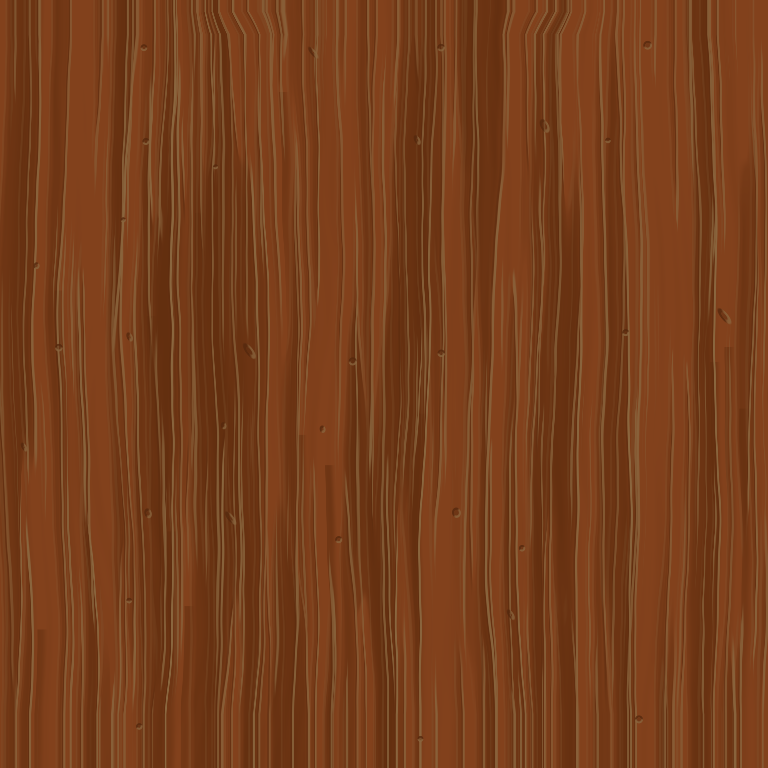
Write a WebGL 2 fragment shader that draws this texture.

```glsl
#version 300 es
precision highp float;

uniform vec2 u_resolution;
out vec4 fragColor;

// Palette
const vec3 WOOD = vec3(0.508, 0.254, 0.110);
const vec3 GROOVE = vec3(0.390, 0.184, 0.060);
const vec3 RIDGE = vec3(0.540, 0.400, 0.245);

// Grain layout, in canvas units
const int LAYERS = 3;
const float BASE_FREQ = 29.0;
const float BASE_STRETCH = 0.95;
const float LAYER_SCALE = 1.75;
const float BASE_BIAS = 0.13;
const float PLANK_AMOUNT = 0.24;
const float RIDGE_WIDTH = 0.0027;
const float EDGE_SOFTNESS = 0.0007;
const float FADE_WIDTH = 0.006;
const float WAVE_AMOUNT = 0.014;
const float STAGGER = 0.45;
const float STRIP_COLUMNS = 52.0;
const float KNOT_CELLS = 8.0;
const float KNOT_CHANCE = 0.5;

vec2 hash2(vec2 p) {
    vec3 q = fract(vec3(p.xyx) * vec3(0.1031, 0.1030, 0.0973));
    q += dot(q, q.yzx + 33.33);
    return fract((q.xx + q.yz) * q.zy);
}

float cornerSlope(vec2 cell, vec2 offset) {
    float angle = 6.2832 * hash2(cell + 71.0).x;
    return dot(vec2(cos(angle), sin(angle)), offset);
}

float gradientNoise(vec2 p) {
    vec2 i = floor(p), f = p - i;
    vec2 u = f * f * f * (f * (f * 6.0 - 15.0) + 10.0);
    vec2 e = vec2(1.0, 0.0);
    float low = mix(cornerSlope(i, f), cornerSlope(i + e, f - e), u.x);
    float high = mix(cornerSlope(i + e.yx, f - e.yx), cornerSlope(i + 1.0, f - 1.0), u.x);
    return mix(low, high, u.y);
}

// Straightens the grain at both ends, fans it near the top, then adds waves
vec2 bendGrain(vec2 p) {
    float rise = clamp((p.y - 0.955) / 0.03, 0.0, 1.0);
    float fan = exp(-pow((p.x - 0.31) / 0.05, 2.0)) - exp(-pow((p.x - 0.72) / 0.06, 2.0));
    p.x += 0.016 * fan * rise;
    p.y = clamp(p.y, 0.07, 0.955);
    p.x += WAVE_AMOUNT * gradientNoise(p * vec2(5.0, 2.6) + 9.0);
    p.x += 0.004 * gradientNoise(p * vec2(18.0, 8.0) + 31.0);
    p.x += 0.0012 * gradientNoise(p * vec2(40.0, 20.0) + 47.0);
    p.y += STAGGER * gradientNoise(vec2(p.x * 13.0, 0.4));
    return p;
}

// x: groove depth, y: ridge light, z: thin shadow beside the ridge
vec3 grainLayer(vec2 p, float freq, float stretch, float bias, float seed, float soft) {
    const float STEP = 0.0005;
    vec2 scale = vec2(freq, stretch);
    vec2 dx = vec2(STEP, 0.0);
    float height = gradientNoise(p * scale + seed) + bias;
    float slope = (gradientNoise((p + dx) * scale + seed)
                 - gradientNoise((p - dx) * scale + seed)) / (2.0 * STEP * freq);
    float steep = abs(slope);
    float dist = height / (freq * max(steep, 0.3));

    // One side of a groove is crisp, the other fades out
    float crisp = smoothstep(-0.5, 0.2, slope);
    float blur = mix(FADE_WIDTH, soft, crisp);
    float groove = 1.0 - smoothstep(-blur, blur, dist);
    groove *= 0.65 + 0.35 * smoothstep(0.0, 0.008, -dist);

    float strength = smoothstep(0.1, 0.5, steep) * (slope > 0.0 ? 1.0 : 0.25);
    float outside = smoothstep(-soft, soft, dist);
    float line = outside * (1.0 - smoothstep(RIDGE_WIDTH - soft, RIDGE_WIDTH + soft, dist));
    float shadow = (1.0 - outside) * smoothstep(-0.003, -0.001, dist);
    return vec3(groove, line * strength, shadow * strength);
}

// Dark strips with a blunt upper end that fade downward
float bluntStrips(vec2 p, float soft) {
    float column = floor(p.x * STRIP_COLUMNS);
    float across = fract(p.x * STRIP_COLUMNS);
    vec2 rnd = hash2(vec2(column, 5.0));
    float along = fract(p.y * 0.9 + rnd.y);
    float edge = soft * STRIP_COLUMNS;
    float side = smoothstep(0.1, 0.1 + 2.0 * edge, across) * (1.0 - smoothstep(0.4, 0.9, across));
    float fade = smoothstep(0.5, 0.95, along) * (1.0 - smoothstep(1.0 - 2.0 * soft, 1.0, along));
    return step(0.75, rnd.x) * side * fade;
}

// x: hollow, y: lit rim
vec2 knots(vec2 p, float soft) {
    vec2 cell = floor(p * KNOT_CELLS);
    vec2 place = hash2(cell + 17.0), kind = hash2(cell + 43.0);
    vec2 q = p - (cell + 0.22 + 0.56 * place) / KNOT_CELLS;
    float tilt = (kind.y - 0.5) * 1.6;
    q = mat2(cos(tilt), -sin(tilt), sin(tilt), cos(tilt)) * q;
    float radius = mix(0.0018, 0.0045, place.x);
    float tall = 1.0 + 2.4 * pow(kind.y, 5.0);
    float dist = length(q / vec2(1.0, tall)) - radius;
    float rim = 1.0 - smoothstep(0.0006, 0.0006 + 2.0 * soft, abs(dist));
    float lit = smoothstep(-0.6, 0.8, (q.x - q.y / tall) / radius);
    float hollow = 1.0 - smoothstep(-soft, soft, dist);
    return vec2(max(0.45 * hollow, rim * (1.0 - lit)), rim * lit) * step(kind.x, KNOT_CHANCE);
}

void main() {
    vec2 uv = gl_FragCoord.xy / u_resolution;
    float soft = max(EDGE_SOFTNESS, 0.5 / min(u_resolution.x, u_resolution.y));
    vec2 p = bendGrain(uv);

    // Wide planks carry fewer grooves
    float plank = PLANK_AMOUNT * gradientNoise(p * vec2(11.0, 0.6) + 3.0);
    float dark = 0.6 * bluntStrips(vec2(p.x, uv.y), soft);
    float ridge = 0.0, shadow = 0.0;
    float freq = BASE_FREQ, stretch = BASE_STRETCH, weight = 0.8;
    for (int i = 0; i < LAYERS; i++) {
        float k = float(i);
        vec3 layer = grainLayer(p, freq, stretch, BASE_BIAS + 0.04 * k + plank, 23.7 * k, soft);
        dark = mix(dark, 1.0, weight * layer.x);
        ridge = max(ridge, layer.y * (1.0 - 0.1 * k));
        shadow = max(shadow, layer.z);
        freq *= LAYER_SCALE;
        stretch *= 1.35;
        weight *= 0.75;
    }

    // Soft shading and faint curved growth bands
    float shade = gradientNoise(p * vec2(48.0, 1.8) + 57.0);
    float bands = sin(320.0 * p.x + 14.0 * gradientNoise(uv * vec2(5.0, 3.0) + 80.0));
    dark = clamp(dark + 0.3 * shade + 0.04 * bands, 0.0, 1.0);

    vec2 knot = knots(uv, soft);
    vec3 color = mix(WOOD, GROOVE, dark);
    color = mix(color, GROOVE * 0.92, 0.6 * shadow);
    color = mix(color, RIDGE, clamp(ridge * (0.85 + 0.5 * shade), 0.0, 1.0));
    color = mix(color, GROOVE * 0.85, 0.8 * knot.x);
    color = mix(color, RIDGE, 0.75 * knot.y);
    fragColor = vec4(color, 1.0);
}
```
